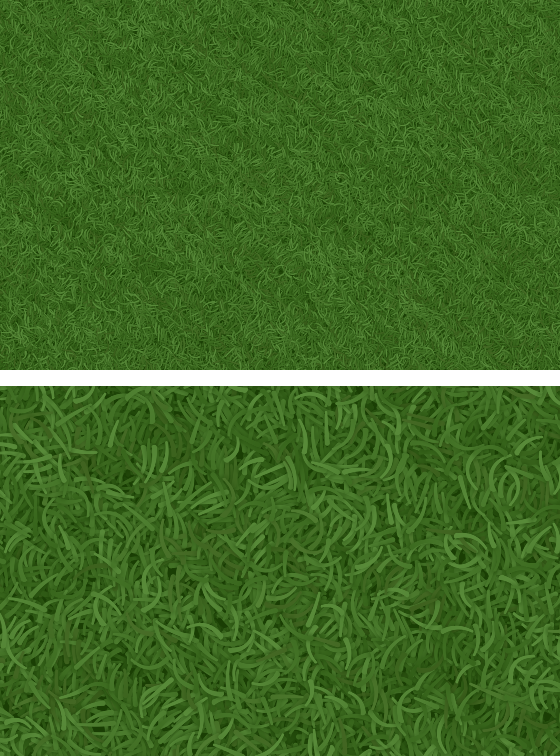
Top: the whole. Bottom: its middle third, enlarged.
Give the GLSL for this texture, as a Shadertoy shader.

```glsl
// Dense lawn of short, thin, curling grass blades seen from above.

const float CELLS_PER_HEIGHT = 48.0;
const int LAYERS = 12;

const vec3 SHADOW_GREEN = vec3(0.10, 0.245, 0.015);
const vec3 MID_GREEN = vec3(0.22, 0.40, 0.11);
const vec3 LIGHT_GREEN = vec3(0.345, 0.54, 0.225);
const vec3 DRY_GREEN = vec3(0.24, 0.36, 0.11);

float hash(vec2 p) {
    return fract(sin(dot(p, vec2(127.1, 311.7))) * 43758.5453);
}

vec4 hash4(vec2 p) {
    return vec4(hash(p), hash(p + 17.3), hash(p + 41.9), hash(p + 73.1));
}

float valueNoise(vec2 p) {
    vec2 cell = floor(p);
    vec2 f = fract(p);
    f = f * f * (3.0 - 2.0 * f);
    float low = mix(hash(cell), hash(cell + vec2(1.0, 0.0)), f.x);
    float high = mix(hash(cell + vec2(0.0, 1.0)), hash(cell + 1.0), f.x);
    return mix(low, high, f.y);
}

vec2 rotate(vec2 p, float angle) {
    float c = cos(angle);
    float s = sin(angle);
    return vec2(c * p.x + s * p.y, c * p.y - s * p.x);
}

// Distance to a parabolic arc; beyond its ends the distance grows.
float arcDistance(vec2 p, float halfLength, float bend) {
    float x = clamp(p.x, -halfLength, halfLength);
    float slope = 2.0 * bend * x;
    float across = (p.y - bend * x * x) / sqrt(1.0 + slope * slope);
    return length(vec2(p.x - x, across));
}

// Shadow to mid to light green ramp.
vec3 grassColor(float tone, float dryness) {
    vec3 dark = mix(SHADOW_GREEN, MID_GREEN, clamp(tone * 2.0, 0.0, 1.0));
    vec3 green = mix(dark, LIGHT_GREEN, clamp(tone * 2.0 - 1.0, 0.0, 1.0));
    return mix(green, DRY_GREEN, dryness);
}

// Lays one blade and its soft shadow over the colour below.
vec3 addBlade(vec3 below, vec2 p, vec2 id, float depth, float patchTone, float pixel) {
    vec4 shape = hash4(id);
    vec4 look = hash4(id + 5.7);
    float angle = 6.2832 * shape.z;
    angle += 0.22 * sin(2.0 * angle);
    float halfLength = mix(0.45, 0.85, shape.w);
    float bend = mix(-0.75, 0.75, look.x);

    vec2 local = rotate(p - shape.xy, angle);
    float d = arcDistance(local, halfLength, bend);
    float along = clamp(local.x / halfLength * 0.5 + 0.5, 0.0, 1.0);
    float halfWidth = mix(0.11, 0.055, along);

    float shade = 1.0 - smoothstep(0.0, 0.30, d);
    float cover = 1.0 - smoothstep(halfWidth - 0.5 * pixel, halfWidth + 0.5 * pixel, d);
    float tone = 0.32 + 0.5 * depth + 0.56 * (look.y - 0.5) + patchTone;
    tone += 0.12 * (along - 0.5);
    float dryness = 0.7 * smoothstep(0.78, 0.95, look.z);

    vec3 shaded = mix(below, SHADOW_GREEN, 0.24 * shade);
    return mix(shaded, grassColor(tone, dryness), cover);
}

// One jittered blade per cell, gathered from the neighbouring cells.
vec3 addLayer(vec3 below, vec2 p, float layer, float depth, float patchTone, float pixel) {
    vec2 shifted = p + layer * vec2(0.37, 0.61);
    vec2 cell = floor(shifted);
    vec3 color = below;
    for (int y = -1; y <= 1; y++) {
        for (int x = -1; x <= 1; x++) {
            vec2 neighbor = cell + vec2(x, y);
            vec2 id = neighbor + layer * vec2(13.17, 29.43);
            color = addBlade(color, shifted - neighbor, id, depth, patchTone, pixel);
        }
    }
    return color;
}

void mainImage(out vec4 fragColor, in vec2 fragCoord) {
    vec2 p = fragCoord / iResolution.y * CELLS_PER_HEIGHT;
    float pixel = CELLS_PER_HEIGHT / iResolution.y;

    // Faint broad clumps in the lawn.
    float patchTone = 0.12 * (valueNoise(p / 3.0) - 0.5);

    // Blades stack from the dark base to the lit tips.
    vec3 color = SHADOW_GREEN;
    for (int i = 0; i < LAYERS; i++) {
        float depth = float(i) / float(LAYERS - 1);
        color = addLayer(color, p, float(i), depth, patchTone, pixel);
    }
    fragColor = vec4(color, 1.0);
}
```
